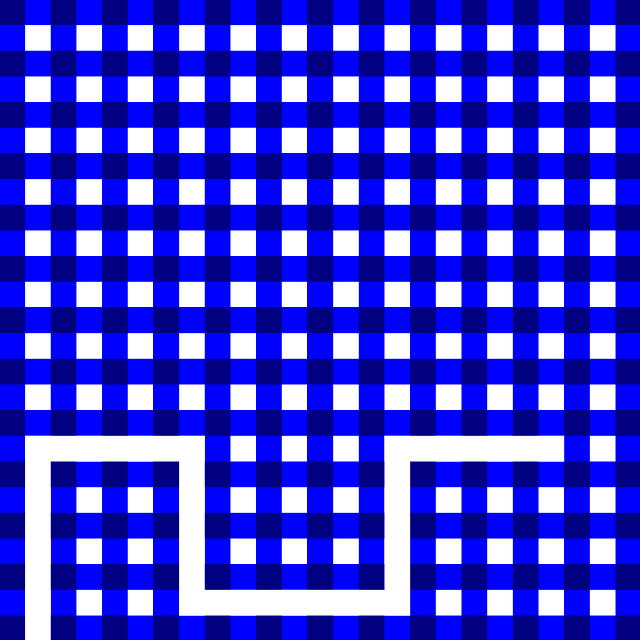
Give the GLSL for this pattern, as a Shadertoy shader.

```glsl
// A gingham lattice: two crossing sets of equal stripes give navy, blue and white
// squares. A white orthogonal trail, one cell wide, joins some of the white squares.
// Stripes and trail are box distances in cell units, smoothed over one pixel.

#define CELLS 24.93      // cells across the canvas
#define SHIFT 0.023      // part of the first cell cut off at the edge
#define NAVY  vec3(0.0, 0.0, 0.5)
#define BLUE  vec3(0.0, 0.0, 1.0)
#define WHITE vec3(1.0)
#define TURNS 7          // corners of the trail, ends included

// Trail corners as (column, row), counted from the top left
const vec2 trail[TURNS] = vec2[TURNS](
    vec2(1, 25), vec2(1, 17), vec2(7, 17), vec2(7, 23),
    vec2(15, 23), vec2(15, 17), vec2(21, 17));

// Signed distance to the odd-numbered stripes on each axis
vec2 oddStripes(vec2 q) {
    return abs(mod(q, 2.0) - 1.5) - 0.5;
}

// Signed distance to the block of cells spanning cells a to b
float cellRun(vec2 q, vec2 a, vec2 b) {
    vec2 d = abs(q - 0.5 * (a + b) - 0.5) - 0.5 * abs(b - a) - 0.5;
    return max(d.x, d.y);
}

void mainImage(out vec4 fragColor, in vec2 fragCoord) {
    // Cell coordinates, rows running downwards
    vec2 p = vec2(fragCoord.x, iResolution.y - fragCoord.y) / iResolution.y;
    vec2 q = p * CELLS + SHIFT;
    float pixel = CELLS / iResolution.y;

    // Crossing stripes
    vec2 odd = clamp(0.5 - oddStripes(q) / pixel, 0.0, 1.0);
    vec3 evenRow = mix(NAVY, BLUE, odd.x);
    vec3 oddRow = mix(BLUE, WHITE, odd.x);
    vec3 color = mix(evenRow, oddRow, odd.y);

    // White trail
    float d = 1e3;
    for (int i = 0; i < TURNS - 1; i++) {
        d = min(d, cellRun(q, trail[i], trail[i + 1]));
    }
    color = mix(color, WHITE, clamp(0.5 - d / pixel, 0.0, 1.0));

    fragColor = vec4(color, 1.0);
}
```
